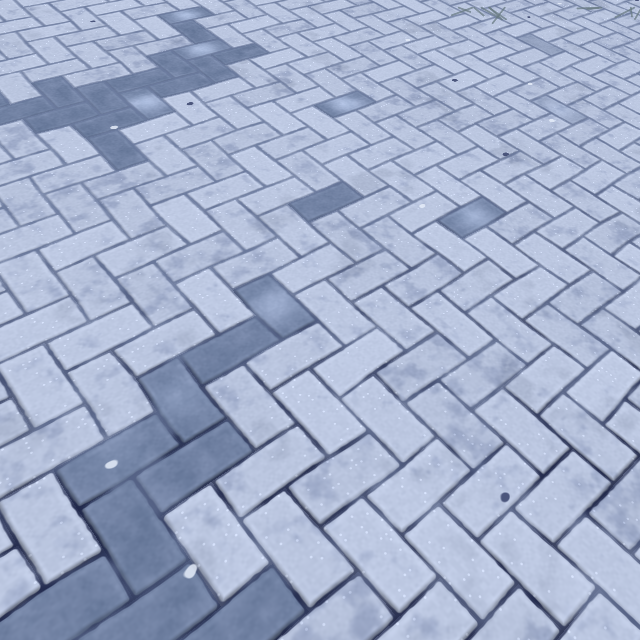
Write a three.js fragment shader that draws this texture.

```glsl
// Weathered herringbone paving seen in perspective: the canvas is projected onto
// a ground lattice where each 1 x 2 brick is found from its cell's diagonal, then
// shaded with worn joints, mottling, a trail of slate bricks and scattered debris.
varying vec2 vUv;

float hash(vec2 p) {
  p = fract(p * vec2(0.1731, 0.2497));
  p += dot(p, p.yx + 23.19);
  return fract((p.x + p.y) * p.x * 17.31);
}

float noise(vec2 p) {
  vec2 i = floor(p), f = fract(p);
  f = f * f * (3.0 - 2.0 * f);
  return mix(mix(hash(i), hash(i + vec2(1.0, 0.0)), f.x),
             mix(hash(i + vec2(0.0, 1.0)), hash(i + 1.0), f.x), f.y);
}

float fbm(vec2 p) {
  return 0.5 * noise(p) + 0.3 * noise(p * 2.1 + 7.0) + 0.2 * noise(p * 4.3 + 19.0);
}

float segment(vec2 p, vec2 a, vec2 b) {
  vec2 d = b - a;
  return length(p - a - d * clamp(dot(p - a, d) / dot(d, d), 0.0, 1.0));
}

// Canvas to ground: x runs up-right and y down-right along the brick sides
vec2 toGround(vec2 p) {
  vec2 colA = vec2(0.0806, -0.01335) - 0.041 * p;
  vec2 colB = vec2(0.0287, 0.02656) + 0.0357 * p;
  vec2 r = p - vec2(0.2083, 0.5924);
  return vec2(r.x * colB.y - r.y * colB.x, colA.x * r.y - colA.y * r.x)
       / (colA.x * colB.y - colB.x * colA.y);
}

// Slate bricks lie on a stepped trail, in a far patch, and singly
float slateMask(vec2 c) {
  float trail = min(segment(c, vec2(3.5, 0.0), vec2(-1.0, 1.5)),
                min(segment(c, vec2(0.0, 2.5), vec2(-3.0, 3.5)),
                    segment(c, vec2(-1.0, 5.5), vec2(-2.0, 4.5))));
  float patchDist = min(segment(c, vec2(0.5, -13.0), vec2(4.5, -10.5)) - 1.0,
                    min(segment(c, vec2(4.5, -10.5), vec2(9.5, -11.5)) - 1.2,
                        segment(c, vec2(9.5, -12.0), vec2(10.5, -16.0)) - 0.6));
  float single = min(min(distance(c, vec2(7.0, -2.5)), distance(c, vec2(10.0, 0.5))),
                     min(distance(c, vec2(11.0, -6.5)), distance(c, vec2(3.5, -8.0))));
  float faint = min(distance(c, vec2(21.5, -6.0)), distance(c, vec2(17.5, -2.0)));
  float full = step(min(min(trail, single), patchDist + 0.2), 0.25);
  return max(full, 0.5 * step(faint, 0.25));
}

void main() {
  vec2 p = vec2(vUv.x, 1.0 - vUv.y);
  vec2 ground = toGround(p);
  float depth = 1.0 + 0.041 * ground.x - 0.0357 * ground.y;
  float soft = 0.022 * depth * depth;
  float near = smoothstep(0.25, 0.95, p.y + 0.18 * p.x);
  vec2 g = ground + 0.09 * (vec2(noise(ground * 0.7), noise(ground * 0.7 + 31.0)) - 0.5);

  // Brick lookup: the cell diagonal gives the half and the orientation
  vec2 cell = floor(g);
  float k = mod(cell.x - cell.y, 4.0);
  bool across = k > 0.5 && k < 2.5;
  vec2 start = cell - vec2(k > 1.5 && k < 2.5 ? 1.0 : 0.0, k > 2.5 ? 1.0 : 0.0);
  vec2 size = across ? vec2(1.0, 0.5) : vec2(0.5, 1.0);
  vec2 center = start + size;
  float id = hash(center * 2.0 + 71.0);
  vec2 l = g - center;
  l += (id - 0.5) * 0.035 * vec2(-l.y, l.x);

  // Distance inside a slightly rounded, chipped brick
  vec2 q = abs(l) - size + 0.09;
  float inside = 0.09 - length(max(q, 0.0)) - min(max(q.x, q.y), 0.0);
  inside += 0.025 * (noise(g * 9.0) - 0.5);

  // Stone surface
  float mottle = fbm(g * 2.3 + id * 13.0);
  float grain = noise(g * 17.0) - 0.5;
  vec3 stone = mix(vec3(0.62, 0.67, 0.79), vec3(0.73, 0.775, 0.875),
                   smoothstep(0.15, 0.55, mottle + 0.25 * (id - 0.3)));
  stone += 0.035 * (id - 0.5) + 0.035 * grain;
  stone -= 0.06 * smoothstep(0.62, 0.8, fbm(ground * 0.8 + 5.0));

  float slate = slateMask(center);
  vec3 slateColor = mix(vec3(0.38, 0.45, 0.58), vec3(0.50, 0.56, 0.69), mottle);
  float gleam = step(0.55, id) * (1.0 - near) * exp(-3.0 * dot(l, l));
  slateColor += 0.25 * gleam + 0.03 * grain;
  vec3 color = mix(stone, slateColor, slate);

  // Pale worn rim, then shaded lower sides, then the joint itself
  color += 0.025 * smoothstep(0.05, 0.09, inside) * (1.0 - smoothstep(0.1, 0.2, inside));
  float lowerSide = min(size.y - l.y, size.x + l.x);
  float wear = smoothstep(0.3, 0.7, fbm(ground * 0.9 + 40.0));
  color *= 1.0 - (0.1 + 0.3 * near * wear) * (1.0 - smoothstep(0.02, 0.13, lowerSide));
  float joint = 1.0 - smoothstep(0.022 - 0.3 * soft, 0.035 + 1.2 * soft, inside);
  vec3 jointColor = mix(vec3(0.42, 0.48, 0.62), vec3(0.10, 0.13, 0.27),
                        clamp(near * (0.35 + 0.7 * wear), 0.0, 1.0));
  color = mix(color, jointColor, joint * (0.6 + 0.35 * noise(g * 3.0)));

  // White specks in the stone
  vec2 f = fract(g * 8.0) - 0.5;
  float speck = step(0.9, hash(floor(g * 8.0) + 9.0)) * (1.0 - smoothstep(0.08, 0.28, length(f)));
  color += 0.10 * speck * (1.0 - slate);

  // Sparse dark pebbles and pale chips
  vec2 tile = floor(g / 2.5);
  float pick = hash(tile + 63.0);
  vec2 at = 0.25 + 0.5 * vec2(hash(tile + 3.0), hash(tile + 17.0));
  float spot = length((fract(g / 2.5) - at) * vec2(1.0, 1.3)) + 0.025 * (noise(g * 8.0) - 0.5);
  spot = 1.0 - smoothstep(0.035, 0.055, spot);
  color = mix(color, vec3(0.22, 0.26, 0.42), 0.85 * spot * step(0.86, pick));
  color = mix(color, vec3(0.90, 0.93, 0.98), 0.85 * spot * step(pick, 0.06));

  // Grass blades at the far right edge
  for (int i = 0; i < 14; i++) {
    float n = float(i), r = hash(vec2(n, 5.0));
    vec2 root = vec2(mod(n, 2.0) < 0.5 ? 0.74 : 0.98, 0.012) + vec2(r - 0.5, 0.0) * 0.10;
    vec2 tip = root + vec2(hash(vec2(n, 8.0)) - 0.5, 0.35 * r) * 0.07;
    float blade = 1.0 - smoothstep(0.0006, 0.0022, segment(p, root, tip));
    color = mix(color, vec3(0.40, 0.47, 0.50), 0.7 * blade);
  }
  gl_FragColor = vec4(color, 1.0);
}
```
